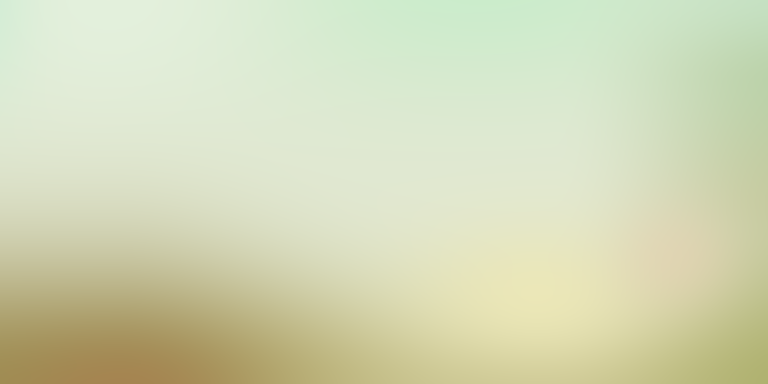
This background is drawn by a Shadertoy shader. Its source:

```glsl
// Soft blurred meadow light: pale mint sky, ochre ground and a warm yellow glow.

// Elliptical falloff: 1 at the centre, fading smoothly outwards.
float glow(vec2 p, vec2 centre, vec2 radius) {
    vec2 d = (p - centre) / radius;
    return exp(-dot(d, d));
}

// Pale sky with mint light along the top.
vec3 skyColour(vec2 p) {
    vec3 cream = vec3(0.885, 0.91, 0.825);
    vec3 mint = vec3(0.79, 0.925, 0.795);
    vec3 paleLight = vec3(0.895, 0.945, 0.87);
    vec3 coolMint = vec3(0.80, 0.93, 0.83);

    vec3 colour = mix(cream, mint, glow(p, vec2(0.62, 1.08), vec2(0.36, 0.33)));
    colour = mix(colour, paleLight, 0.9 * glow(p, vec2(0.14, 1.02), vec2(0.22, 0.35)));
    return mix(colour, coolMint, 0.8 * glow(p, vec2(-0.03, 1.05), vec2(0.07, 0.30)));
}

// Ochre haze, tall on the left and lower on the right.
vec3 addGround(vec3 colour, vec2 p) {
    vec3 olive = vec3(0.62, 0.56, 0.33);
    vec3 straw = vec3(0.70, 0.65, 0.36);
    vec3 brown = vec3(0.66, 0.50, 0.31);

    float across = smoothstep(0.15, 0.60, p.x);
    float height = p.y / mix(0.34, 0.24, across);
    float haze = exp(-height * height) * mix(1.0, 0.58, across);
    colour = mix(colour, mix(olive, straw, across), haze);
    return mix(colour, brown, 0.8 * glow(p, vec2(0.16, -0.05), vec2(0.14, 0.16)));
}

// Green shade on the right, changing tone with height.
vec3 addRightShade(vec3 colour, vec2 p) {
    vec3 moss = vec3(0.68, 0.69, 0.43);
    vec3 sand = vec3(0.77, 0.79, 0.62);
    vec3 leaf = vec3(0.73, 0.82, 0.66);
    vec3 paleLeaf = vec3(0.77, 0.88, 0.76);

    vec3 shade = mix(moss, sand, smoothstep(0.0, 0.42, p.y));
    shade = mix(shade, leaf, smoothstep(0.45, 0.82, p.y));
    shade = mix(shade, paleLeaf, smoothstep(0.78, 1.02, p.y));
    return mix(colour, shade, smoothstep(0.72, 1.04, p.x));
}

void mainImage(out vec4 fragColor, in vec2 fragCoord) {
    vec2 uv = fragCoord / iResolution.xy;
    vec3 yellowLight = vec3(0.935, 0.915, 0.72);
    vec3 rose = vec3(0.90, 0.82, 0.70);

    vec3 colour = addGround(skyColour(uv), uv);
    colour = addRightShade(colour, uv);

    // Warm lights at the lower right
    colour = mix(colour, yellowLight, 0.85 * glow(uv, vec2(0.70, 0.22), vec2(0.17, 0.20)));
    colour = mix(colour, rose, 0.6 * glow(uv, vec2(0.88, 0.33), vec2(0.08, 0.14)));

    fragColor = vec4(colour, 1.0);
}
```
